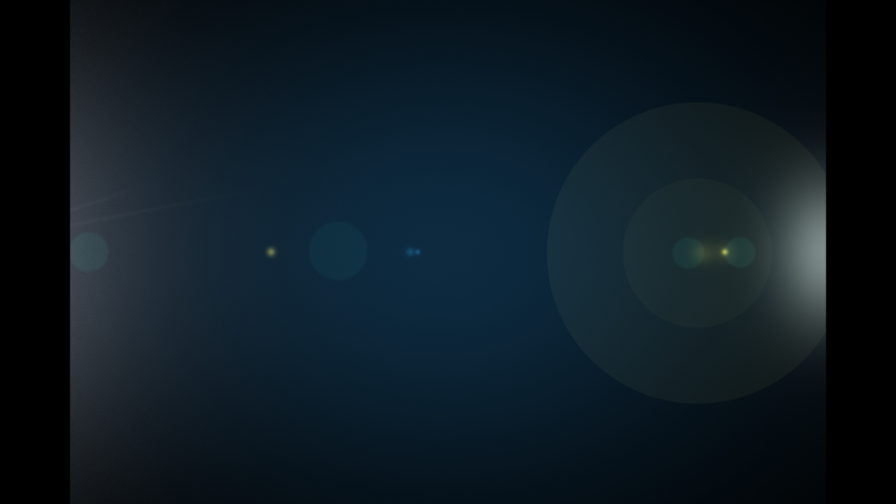
This background is drawn by a Shadertoy shader. Its source:

```glsl
// Dark blue backdrop with a soft lens flare: side glows, faint discs and sparks.

const vec3 DEEP_BLUE  = vec3(0.050, 0.163, 0.245);
const vec3 HAZE_GREY  = vec3(0.235, 0.225, 0.235);
const vec3 LAMP_WHITE = vec3(0.390, 0.410, 0.400);
const vec3 OLIVE      = vec3(0.042, 0.040, 0.018);
const vec3 TEAL       = vec3(0.008, 0.055, 0.045);
const vec3 GOLD       = vec3(0.480, 0.430, 0.130);
const vec3 SKY        = vec3(0.040, 0.220, 0.320);

// Sine-free hash in 0..1
float hash(vec2 p) {
    vec3 q = fract(p.xyx * 0.1031);
    q += dot(q, q.yzx + 33.33);
    return fract((q.x + q.y) * q.z);
}

// Elliptic gaussian centred on the origin
float glow(vec2 offset, vec2 radius) {
    vec2 q = offset / radius;
    return exp(-dot(q, q));
}

// Filled disc with a softened rim
float disc(vec2 offset, float radius, float softness) {
    return 1.0 - smoothstep(-softness, softness, length(offset) - radius);
}

// Thin ray from a to b that fades along its length
float ray(vec2 p, vec2 a, vec2 b, float width) {
    vec2 dir = b - a;
    float t = clamp(dot(p - a, dir) / dot(dir, dir), 0.0, 1.0);
    float d = length(p - a - dir * t) / width;
    return exp(-d * d) * (1.0 - t);
}

// Blue centre with a grey haze on the left and a lamp on the right
vec3 backdrop(vec2 p, float left, float right) {
    vec3 color = DEEP_BLUE * glow(p - vec2(0.89, 0.5), vec2(0.68, 0.53));
    float dx = max(p.x - left, 0.0);
    float haze = exp(-4.0 * dx - 4.0 * dx * dx);
    color += HAZE_GREY * haze * glow(vec2(0.0, p.y - 0.5), vec2(1.0, 0.44));
    vec2 lamp = p - vec2(right + 0.005, 0.5);
    color += LAMP_WHITE * glow(lamp, vec2(0.098, 0.135));
    color += LAMP_WHITE * 0.12 * glow(lamp, vec2(0.18, 0.24));
    return color;
}

// Translucent discs strung along the horizontal axis
vec3 ghosts(vec2 p, float px) {
    vec2 ring = p - vec2(1.384, 0.498);
    vec3 color = OLIVE * disc(ring, 0.299, px);
    color += OLIVE * 0.55 * disc(ring, 0.148, px);
    color += TEAL * 0.85 * disc(p - vec2(1.366, 0.498), 0.031, 0.004);
    color += TEAL * disc(p - vec2(1.468, 0.499), 0.030, 0.004);
    color += TEAL * 0.65 * disc(p - vec2(0.671, 0.502), 0.058, 0.004);
    color += TEAL * 0.90 * disc(p - vec2(0.176, 0.500), 0.039, 0.004);
    return color;
}

// Small points of light
vec3 sparks(vec2 p) {
    vec3 color = GOLD * 0.80 * glow(p - vec2(0.538, 0.500), vec2(0.008));
    color += GOLD * glow(p - vec2(1.438, 0.500), vec2(0.006));
    color += GOLD * 0.22 * glow(p - vec2(1.438, 0.500), vec2(0.020));
    color += GOLD * 0.25 * glow(p - vec2(1.396, 0.498), vec2(0.022));
    color += SKY * 0.60 * glow(p - vec2(0.814, 0.500), vec2(0.008));
    color += SKY * 0.80 * glow(p - vec2(0.829, 0.500), vec2(0.005));
    return color;
}

void mainImage(out vec4 fragColor, in vec2 fragCoord) {
    float px = 1.0 / iResolution.y;
    vec2 p = (fragCoord - vec2(0.5 * iResolution.x, 0.0)) * px + vec2(8.0 / 9.0, 0.0);
    float left = 0.139;
    float right = 1.639;

    vec3 color = backdrop(p, left, right) + ghosts(p, px) + sparks(p);

    // Faint rays in the haze
    float rays = ray(p, vec2(left, 0.583), vec2(0.305, 0.637), 0.004)
               + ray(p, vec2(left, 0.553), vec2(0.570, 0.636), 0.004);
    color += HAZE_GREY * 0.10 * rays;

    // Fine grain, strongest in the haze
    float grain = hash(floor(p * 432.0)) - 0.5;
    color += grain * (0.003 + 0.012 * exp(-5.0 * max(p.x - left, 0.0)));

    // Black side bars
    float inside = smoothstep(left - px, left + px, p.x)
                 * (1.0 - smoothstep(right - px, right + px, p.x));
    fragColor = vec4(max(color, 0.0) * inside, 1.0);
}
```
